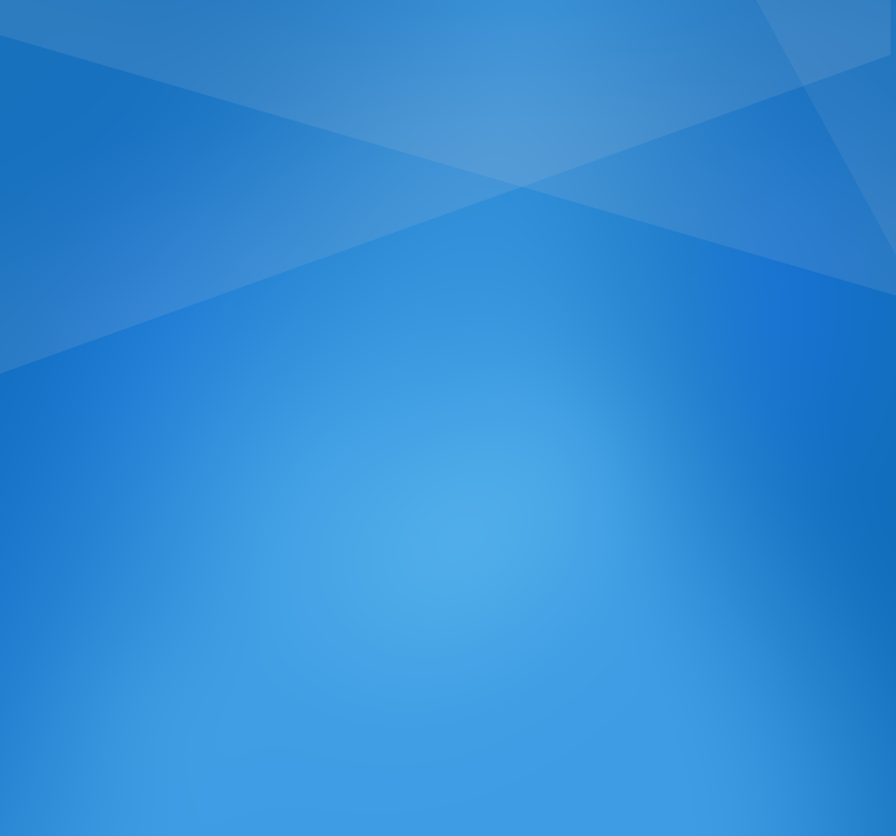
Give the GLSL for this background, as a WebGL 1 fragment shader.

```glsl
precision highp float;
// A soft blue backdrop: a bright column that widens toward the bottom, with a
// glowing core, crossed at the top by three straight-edged translucent veils.
// Gradients are smoothstep windows and Gaussians; veils are half-planes that fade inward.

uniform vec2 u_resolution;

// Colours
const vec3 DEEP_BLUE  = vec3(0.065, 0.430, 0.735);
const vec3 ROYAL_BLUE = vec3(0.085, 0.445, 0.810);
const vec3 SKY_BLUE   = vec3(0.240, 0.612, 0.892);
const vec3 CORE_BLUE  = vec3(0.320, 0.685, 0.915);
const vec3 VEIL_COLOR = vec3(0.750, 0.770, 0.840);

// Bright column: (position at bottom, position at top) of each side
const vec2 LEFT_SIDE  = vec2(-0.02, 0.40);
const vec2 RIGHT_SIDE = vec2(0.95, 0.74);
const float LEFT_SOFTNESS  = 0.25;
const float RIGHT_SOFTNESS = 0.20;
const float TOP_BRIGHTNESS = 0.68;

// Veil edges as y = offset + slope * x, and the steep one as x = offset - slope * y
const vec2 FALLING_EDGE = vec2(0.958, -0.3115);
const vec2 RISING_EDGE  = vec2(0.553, 0.3838);
const vec2 STEEP_EDGE   = vec2(1.355, 0.511);
const float RISING_VEIL_END = 0.994;
const float VEIL_ALPHA = 0.135;
const float STEEP_ALPHA = 0.095;
const float VEIL_FLOOR = 0.28;
const float VEIL_REACH = 0.27;

float glow(vec2 p, vec2 center, vec2 radius) {
  vec2 d = (p - center) / radius;
  return exp(-dot(d, d));
}

// Smooth coverage of the positive side of an edge
float coverage(float depth, float pixel) {
  return smoothstep(-pixel, pixel, depth);
}

// Veil strength: strongest at its edge, thinner farther in
float veil(float depth, float pixel) {
  float fade = mix(1.0, VEIL_FLOOR, smoothstep(0.0, VEIL_REACH, depth));
  return coverage(depth, pixel) * fade;
}

// Brightness of the column that narrows and dims with height
float column(vec2 p) {
  float left = mix(LEFT_SIDE.x, LEFT_SIDE.y, p.y);
  float right = mix(RIGHT_SIDE.x, RIGHT_SIDE.y, smoothstep(0.0, 0.6, p.y));
  float window = smoothstep(left - LEFT_SOFTNESS, left + LEFT_SOFTNESS, p.x)
    * (1.0 - smoothstep(right - RIGHT_SOFTNESS, right + RIGHT_SOFTNESS, p.x));
  return window * mix(1.0, TOP_BRIGHTNESS, smoothstep(0.4, 0.85, p.y));
}

vec3 backdrop(vec2 p) {
  // Deep sides with more saturated flanks
  float flanks = glow(p, vec2(0.87, 0.64), vec2(0.12, 0.22))
    + glow(p, vec2(0.20, 0.57), vec2(0.17, 0.24))
    + 0.6 * glow(p, vec2(0.0, 0.22), vec2(0.16, 0.25));
  vec3 color = mix(DEEP_BLUE, ROYAL_BLUE, min(flanks, 1.0));
  color = mix(color, SKY_BLUE, column(p));

  // Leaning core and a faint lower-left pool
  vec2 leaning = p - vec2(0.25 * (p.y - 0.36), 0.0);
  float core = 0.85 * glow(leaning, vec2(0.53, 0.36), vec2(0.15, 0.17))
    + 0.22 * glow(p, vec2(0.36, 0.36), vec2(0.14, 0.18))
    + 0.15 * glow(p, vec2(0.17, 0.14), vec2(0.10, 0.10));
  return mix(color, CORE_BLUE, min(core, 1.0));
}

void main() {
  vec2 p = gl_FragCoord.xy / u_resolution;
  float pixel = 0.8 / u_resolution.y;
  vec3 color = backdrop(p);

  // Overlapping veils
  float falling = veil(p.y - FALLING_EDGE.x - FALLING_EDGE.y * p.x, pixel);
  float rising = veil(p.y - RISING_EDGE.x - RISING_EDGE.y * p.x, pixel)
    * coverage(RISING_VEIL_END - p.x, pixel);
  float steep = veil(p.x - STEEP_EDGE.x + STEEP_EDGE.y * p.y, pixel);
  color = mix(color, VEIL_COLOR, VEIL_ALPHA * falling);
  color = mix(color, VEIL_COLOR, VEIL_ALPHA * rising);
  color = mix(color, VEIL_COLOR, STEEP_ALPHA * steep);

  gl_FragColor = vec4(color, 1.0);
}
```
